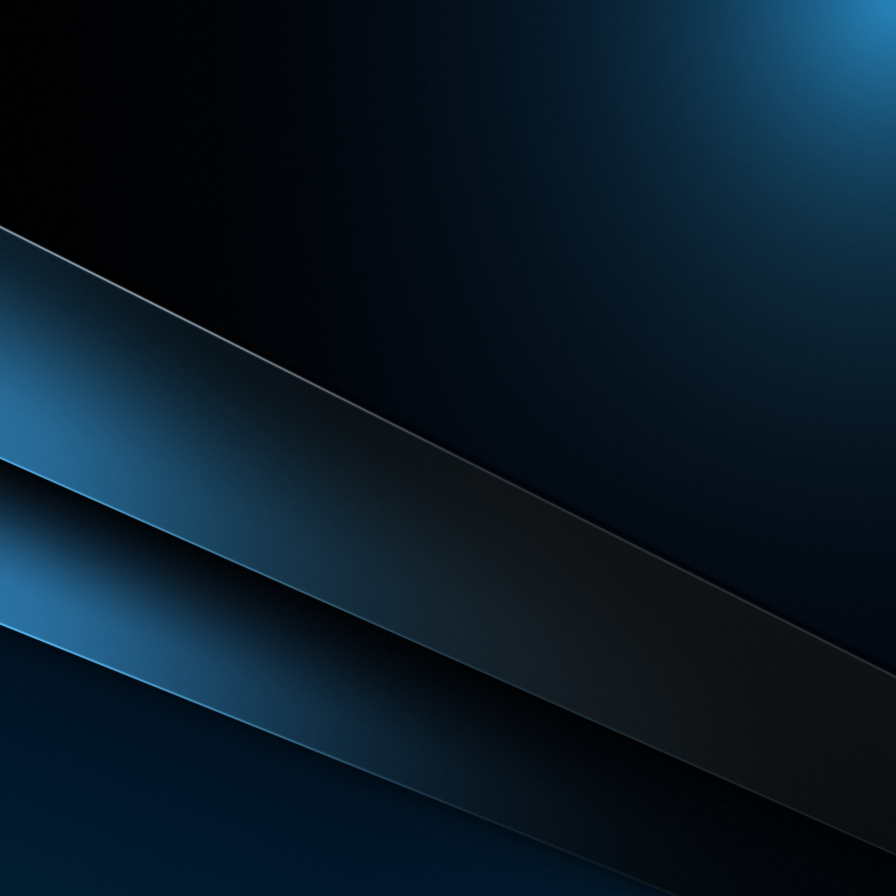
This background is drawn by a WebGL 2 fragment shader. Its source:

```glsl
#version 300 es
precision highp float;
// Dark diagonal panels under a blue corner glow.
// Three sloping edges split the canvas; each panel has its own light,
// and every edge carries a thin highlight and a soft shadow.

uniform vec2 u_resolution;
out vec4 outColor;

float hash(vec2 p) {
    p = fract(p * vec2(0.1031, 0.1137));
    p += dot(p, p.yx + 33.33);
    return fract((p.x + p.y) * p.x * 7.31);
}

// Vertical distance above a line of given left height and slope
float above(vec2 p, float height, float slope) {
    return p.y - height - slope * p.x;
}

float line(float d, float width) {
    return exp(-d * d / (width * width));
}

// Light that enters from the left and fades to the right
float sideLight(float x, float reach) {
    return exp(-pow(max(x, 0.0) / reach, 1.5));
}

void main() {
    vec2 p = gl_FragCoord.xy / u_resolution;
    float aa = 0.8 / u_resolution.y;
    float top = above(p, 0.747, -0.5026);
    float middle = above(p, 0.488, -0.443);
    float low = above(p, 0.303, -0.402);
    vec3 blue = vec3(0.16, 0.43, 0.61);

    // Upper background: black to navy, corner glow and a faint teal haze
    float corner = length(p - vec2(1.0));
    vec3 backdrop = mix(vec3(0.003, 0.004, 0.008), vec3(0.002, 0.022, 0.055),
                        smoothstep(0.08, 0.6, p.x));
    backdrop += vec3(0.15, 0.49, 0.67) * exp(-pow(corner / 0.23, 1.2));
    vec2 haze = (p - vec2(0.95, 0.62)) / vec2(0.35, 0.22);
    backdrop += vec3(0.016, 0.03, 0.028) * exp(-dot(haze, haze));
    backdrop *= 1.0 - 0.6 * line(top - 0.005, 0.004);

    // First band: blue at the left, charcoal at the right
    float depth = clamp(top / (top - middle), 0.0, 1.0);
    vec3 upperBand = vec3(0.056, 0.062, 0.068) * smoothstep(0.15, 0.65, p.x);
    upperBand += blue * sideLight(p.x, 0.37) * mix(0.28, 1.0, smoothstep(0.0, 0.85, depth));
    upperBand *= 1.0 - 0.3 * smoothstep(0.7, 1.0, p.x) * depth;

    // Second band: deep shadow beneath the edge above it
    depth = clamp(middle / (middle - low), 0.0, 1.0);
    vec3 lowerBand = vec3(0.006, 0.016, 0.03);
    lowerBand += blue * sideLight(p.x, 0.37) * mix(0.08, 1.0, smoothstep(0.0, 0.8, depth));
    lowerBand *= 1.0 - 0.75 * exp(-max(-middle, 0.0) / 0.012);

    // Bottom panel: flat navy
    vec3 base = mix(vec3(0.004, 0.075, 0.145), vec3(0.006, 0.11, 0.19),
                    smoothstep(0.0, 0.3, -low));
    base += vec3(0.005, 0.025, 0.03) * smoothstep(0.35, 0.75, p.x);
    base *= 1.0 - 0.5 * exp(-max(-low, 0.0) / 0.018);

    // Stack the panels from the top down
    vec3 color = mix(upperBand, backdrop, smoothstep(-aa, aa, top));
    color = mix(lowerBand, color, smoothstep(-aa, aa, middle));
    color = mix(base, color, smoothstep(-aa, aa, low));

    // Thin highlights along the edges
    float fade = 1.0 - smoothstep(0.15, 0.6, p.x);
    color += vec3(0.52, 0.55, 0.58) * line(top, 0.0016) * mix(0.25, 1.0, fade);
    color += vec3(0.16, 0.24, 0.28) * line(middle - 0.001, 0.0015) * mix(0.3, 1.0, fade);
    color += vec3(0.18, 0.28, 0.32) * line(low - 0.001, 0.0015) * mix(0.2, 1.0, fade);

    // Fine grain
    color += (hash(floor(p * 512.0)) - 0.5) * 0.008;
    outColor = vec4(clamp(color, 0.0, 1.0), 1.0);
}
```
